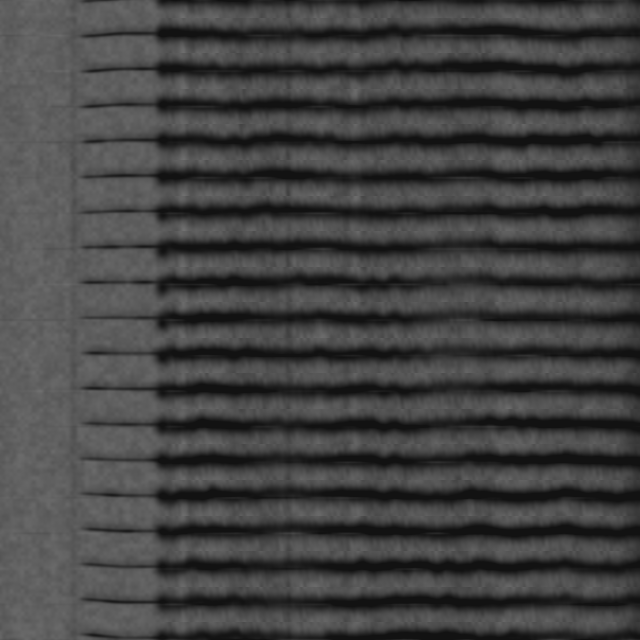
Give the GLSL for this texture, as a Shadertoy shader.

```glsl
// Eighteen stacked grey strips with soft dark seams, fading to a plain grainy margin on the left.
// Each strip shares one streak pattern, built from value noise in strip coordinates,
// while slower noise bends the seams and changes their strength from row to row.

const float ROWS = 18.0;

float hash(vec2 p) {
    vec3 q = fract(p.xyx * vec3(0.1031, 0.1030, 0.0973));
    q += dot(q, q.yzx + 33.33);
    return fract((q.x + q.y) * q.z);
}

// Smooth value noise, from -1 to 1
float noise(vec2 p) {
    vec2 i = floor(p), f = fract(p);
    f = f * f * (3.0 - 2.0 * f);
    float low = mix(hash(i), hash(i + vec2(1, 0)), f.x);
    float high = mix(hash(i + vec2(0, 1)), hash(i + vec2(1, 1)), f.x);
    return 2.0 * mix(low, high, f.y) - 1.0;
}

float bell(float x, float width) {
    return exp(-x * x / (width * width));
}

void mainImage(out vec4 fragColor, in vec2 fragCoord) {
    vec2 uv = fragCoord / iResolution.xy;
    float row = uv.y * ROWS;
    float rowId = floor(row + 0.5);
    float seam = row - rowId;          // signed height above the nearest seam

    // Zones: plain margin, thin lines, full bands
    float lined = smoothstep(0.115, 0.145, uv.x);
    float banded = smoothstep(0.235, 0.275, uv.x);

    // Streaks common to all strips, plus grain of their own
    float slant = uv.x + 0.006 * seam;
    float streak = noise(vec2(slant * 105.0, seam * 4.0 + 20.0));
    float fine = noise(vec2(slant * 190.0 + 7.0, row * 4.0));
    float grain = noise(uv * 95.0 + 40.0) + 0.7 * noise(uv * 170.0 + 9.0);
    float column = noise(vec2(uv.x * 24.0, 3.0)) + 0.6 * noise(vec2(uv.x * 70.0, 8.0));

    // Base tone of the strips
    float tone = mix(0.375, 0.345, banded);
    tone += mix(0.025 * grain, 0.032 * streak + 0.028 * fine + 0.012 * grain, banded);
    tone += column * mix(0.008, 0.020, banded);
    tone += 0.05 * bell(uv.x - 0.285, 0.008) + 0.05 * bell(uv.x - 0.553, 0.009);
    tone -= 0.035 * bell(uv.x - 0.115, 0.006) + 0.045 * bell(uv.x - 0.452, 0.006);

    // Wide soft bands, wavering along their length and fading in patches
    float waver = 0.06 * noise(vec2(uv.x * 16.0, rowId * 0.3))
                + 0.05 * noise(vec2(uv.x * 60.0, rowId * 0.5));
    float offset = seam - 0.07 - waver;
    float width = (offset < 0.0 ? 0.25 : 0.21) + 0.04 * streak;
    float strength = 0.84 + 0.18 * noise(vec2(uv.x * 9.0, uv.y * 4.0));
    strength -= 0.28 * bell(uv.x - 0.71, 0.06) * bell(uv.y - 0.50, 0.25);
    tone *= 1.0 - banded * clamp(strength, 0.0, 0.92) * bell(offset, width);

    // Thin arched lines, each with a faint shadow above
    float arch = seam - 0.06 + 0.10 * smoothstep(0.2, 0.12, uv.x) * (2.0 * uv.y - 1.0);
    float thin = 0.50 * bell(arch, 0.055) + 0.22 * bell(arch - 0.07, 0.14);
    tone *= 1.0 - lined * (1.0 - banded) * thin * (0.85 + 0.25 * noise(vec2(uv.x * 40.0, rowId)));

    // Dark wedges where the bands begin, lower at mid height
    float drop = 0.16 * bell(uv.y - 0.52, 0.16);
    float wedge = bell(uv.x - 0.254, 0.011) * bell(seam - 0.06 + drop, 0.23);
    tone *= 1.0 - 0.72 * wedge;

    // Broken hairlines on the seams, some pale and some dark
    float hairline = bell(seam, 0.035) * noise(vec2(uv.x * 22.0, rowId * 7.3));
    tone += hairline * mix(0.035, 0.10, banded);

    // Shaded right edge
    tone *= 1.0 - 0.28 * smoothstep(0.965, 1.0, uv.x);
    fragColor = vec4(vec3(clamp(tone, 0.07, 0.52)), 1.0);
}
```
